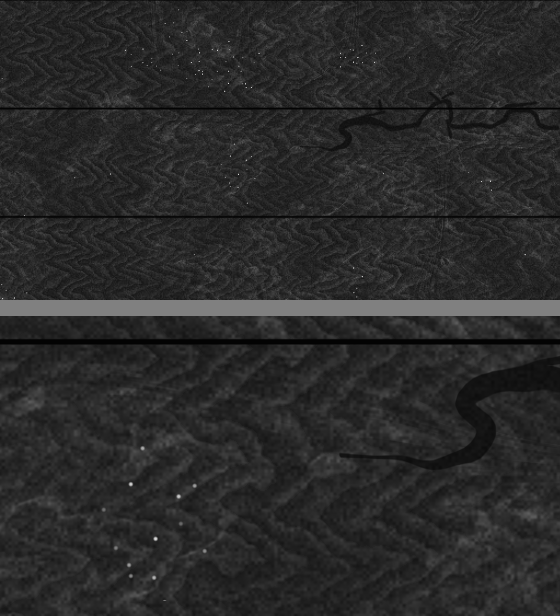
Top, the full canvas; bottom, a detail of the centre.
Give the GLSL for this texture, as a Shadertoy shader.

```glsl
// Dark radar view of ridged hills with a winding river and two black scan seams.

// Tones
const float GROUND = 0.127;
const float WATER = 0.072;
const float SEAM_TONE = 0.012;
const vec3 TINT = vec3(1.0);

// Relief, in canvas heights
const float BAND = 0.115;         // height of one chevron band
const float RIDGES = 17.0;        // ridges per canvas height
const float ARM_SLOPE = 1.7;      // run over rise of a chevron arm
const float WARP = 0.10;
const float RIDGE_GAIN = 0.062;
const float CREST_GAIN = 0.085;
const float PATCH_GAIN = 0.050;

// Grain, lights and seams
const float GRAIN_CELLS = 274.0;
const float GRAIN_GAIN = 0.36;
const float LIGHT_CELLS = 70.0;
const float LIGHT_RADIUS = 0.14;  // in light cells
const vec2 SEAMS = vec2(0.277, 0.638);
const float SEAM_HALF = 0.0030;

// River control points and short side arms
const int RIVER_POINTS = 19;
const vec2 RIVER[RIVER_POINTS] = vec2[RIVER_POINTS](
    vec2(0.96, 0.515), vec2(1.04, 0.51), vec2(1.13, 0.50), vec2(1.17, 0.54),
    vec2(1.13, 0.57), vec2(1.18, 0.605), vec2(1.26, 0.59), vec2(1.31, 0.57),
    vec2(1.39, 0.58), vec2(1.42, 0.63), vec2(1.47, 0.675), vec2(1.515, 0.63),
    vec2(1.485, 0.58), vec2(1.58, 0.58), vec2(1.675, 0.58), vec2(1.70, 0.64),
    vec2(1.785, 0.625), vec2(1.79, 0.575), vec2(1.92, 0.58));
const int ARMS = 6;
const vec4 SIDE_ARM[ARMS] = vec4[ARMS](
    vec4(1.18, 0.605, 1.28, 0.622), vec4(1.272, 0.632, 1.268, 0.665),
    vec4(1.466, 0.66, 1.437, 0.692), vec4(1.471, 0.675, 1.51, 0.69),
    vec4(1.49, 0.60, 1.507, 0.548), vec4(1.69, 0.645, 1.784, 0.653));

float hash(vec2 p) {
    vec3 q = fract(p.xyx * 0.1031);
    q += dot(q, q.yzx + 33.33);
    return fract((q.x + q.y) * q.z);
}

float noise(vec2 p) {
    vec2 i = floor(p), f = fract(p);
    f = f * f * (3.0 - 2.0 * f);
    return mix(mix(hash(i), hash(i + vec2(1, 0)), f.x),
               mix(hash(i + vec2(0, 1)), hash(i + vec2(1, 1)), f.x), f.y);
}

float fbm(vec2 p) {
    float sum = 0.0, gain = 0.533;
    for (int i = 0; i < 4; i++) {
        sum += gain * noise(p);
        p = mat2(1.6, 1.2, -1.2, 1.6) * p + 19.7;
        gain *= 0.5;
    }
    return sum;
}

vec2 turn(vec2 p, float angle) {
    float c = cos(angle), s = sin(angle);
    return vec2(c * p.x + s * p.y, c * p.y - s * p.x);
}

// Herringbone ridges: bright facing slope, dim lee side
float chevrons(vec2 p) {
    vec2 w = p + WARP * (vec2(fbm(p * 4.0 + 3.0), fbm(p * 4.0 + 57.0)) - 0.5);
    float arm = abs(fract(w.y / BAND) - 0.5);
    float phase = (w.x + ARM_SLOPE * BAND * arm) * RIDGES;
    float s = fract(phase + 1.3 * fbm(p * 26.0));
    float crest = pow(smoothstep(0.2, 0.8, s), 2.0) * (1.0 - smoothstep(0.84, 1.0, s));
    return crest - 0.3 * (1.0 - smoothstep(0.0, 0.35, s));
}

// Jagged crest lines stretched along one heading
float crests(vec2 p, float angle) {
    float n = fbm(turn(p, angle) * vec2(9.0, 17.0) + angle * 40.0);
    return 1.0 - smoothstep(0.0, 0.06, abs(n - 0.5));
}

float segmentDistance(vec2 p, vec2 a, vec2 b) {
    vec2 d = b - a;
    return length(p - a - d * clamp(dot(p - a, d) / dot(d, d), 0.0, 1.0));
}

// Signed distance to the water edge
float riverDistance(vec2 p) {
    float centre = 10.0, side = 10.0;
    for (int i = 1; i < RIVER_POINTS - 1; i++) {
        vec2 a = 0.5 * (RIVER[i - 1] + RIVER[i]), c = 0.5 * (RIVER[i] + RIVER[i + 1]);
        vec2 last = a;
        for (int k = 1; k <= 5; k++) {
            float t = float(k) / 5.0;
            vec2 next = mix(mix(a, RIVER[i], t), mix(RIVER[i], c, t), t);
            centre = min(centre, segmentDistance(p, last, next));
            last = next;
        }
    }
    for (int i = 0; i < ARMS; i++)
        side = min(side, segmentDistance(p, SIDE_ARM[i].xy, SIDE_ARM[i].zw));
    float halfWidth = mix(0.002, 0.012, smoothstep(1.05, 1.18, p.x))
                    * mix(1.0, 0.58, smoothstep(1.22, 1.36, p.x));
    return min(centre - halfWidth, side - 0.005);
}

// Sparse bright points, denser in settlements
float lights(vec2 p) {
    vec2 cell = floor(p * LIGHT_CELLS);
    float town = smoothstep(0.74, 0.88, noise(p * 5.0 + 8.0));
    float lit = step(hash(cell + 91.0), mix(0.0012, 0.13, town));
    vec2 spot = 0.25 + 0.5 * vec2(hash(cell + 11.0), hash(cell + 37.0));
    float d = length(fract(p * LIGHT_CELLS) - spot);
    return lit * (1.0 - smoothstep(0.3, 1.7, d / LIGHT_RADIUS)) * (0.35 + 0.65 * hash(cell + 5.0));
}

void mainImage(out vec4 fragColor, in vec2 fragCoord) {
    vec2 p = fragCoord / iResolution.y;
    float pixel = 1.0 / iResolution.y;
    float river = riverDistance(p + 0.012 * (vec2(noise(p * 30.0), noise(p * 30.0 + 7.0)) - 0.5));

    // Hills
    float heading = smoothstep(0.4, 0.6, noise(p * 3.0 + 21.0));
    float rough = smoothstep(0.46, 0.66, fbm(turn(p, mix(-0.7, 0.6, heading)) * vec2(4.0, 9.0) + 5.0));
    rough = min(1.0, rough + 0.45 * exp(-14.0 * max(river, 0.0)));
    float crest = mix(crests(p, -0.65), crests(p, 0.55), heading);
    float tone = GROUND + RIDGE_GAIN * chevrons(p) * (0.25 + 0.9 * noise(p * 9.0));
    tone += CREST_GAIN * crest * (0.12 + 0.75 * rough) * noise(p * 38.0 + 2.0) * 1.5;
    tone += PATCH_GAIN * rough * noise(p * 95.0);

    // Water, grain and lights
    tone = mix(WATER, tone, smoothstep(-pixel, pixel, river));
    vec2 grainPos = p * GRAIN_CELLS - 0.5;
    float grain = noise(grainPos) + noise(grainPos + 613.0) - 1.0;
    tone *= 1.0 + GRAIN_GAIN * grain;
    tone = mix(tone, 0.85, lights(p));

    // Scan seams and the dark top edge
    vec2 offset = abs(p.y - SEAMS);
    float seam = min(min(offset.x, offset.y) - SEAM_HALF, 0.998 - p.y);
    tone = mix(SEAM_TONE, tone, smoothstep(-pixel, pixel, seam));
    fragColor = vec4(TINT * tone, 1.0);
}
```
